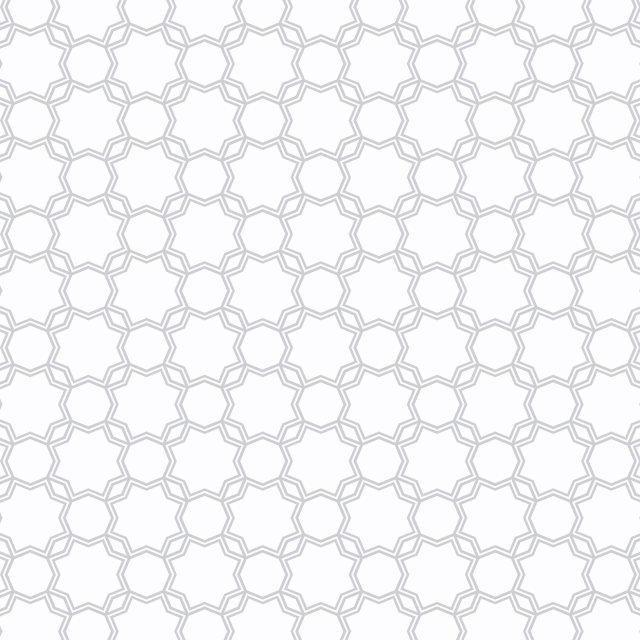
This pattern is drawn by a three.js fragment shader. Its source:

```glsl
// Lattice of eight-pointed stars with inset outlines, octagons and small hexagons between.
varying vec2 vUv;

const vec2 HALF_PERIOD = vec2(0.0908, 0.0887);   // star to neighbouring octagon
const vec2 OCTAGON_CENTRE = vec2(0.5013, 0.5456);
const vec3 GROUND = vec3(0.992, 0.992, 1.0);
const vec3 LINE = vec3(0.805, 0.805, 0.83);

// Lengths below are in units of the half period.
const float STAR_APOTHEM = 0.5412;   // makes star tips meet at the octagon corners
const float FRAME_WIDTH = 0.048;
const float INSET_WIDTH = 0.042;
const float INSET = 0.078;
const float SOFTNESS = 0.012;

const vec2 EIGHTH = vec2(0.92388, 0.38268);      // cosine and sine of 22.5 degrees

// Offset from the nearest star centre on a checkerboard lattice.
vec2 starCell(vec2 p) {
  vec2 r = 0.5 * vec2(p.x + p.y, p.x - p.y);
  r -= floor(r + 0.5);
  return vec2(r.x + r.y, r.x - r.y);
}

// Signed distance to a star with notches on the axes and diagonals.
float starDistance(vec2 p) {
  p = abs(p);
  if (p.y > p.x) p = p.yx;
  vec2 mirror = vec2(-EIGHTH.y, EIGHTH.x);
  p -= 2.0 * max(dot(p, mirror), 0.0) * mirror;
  return dot(p, vec2(EIGHTH.x, -EIGHTH.y)) - STAR_APOTHEM;
}

float stroke(float d, float width) {
  return 1.0 - smoothstep(-SOFTNESS, SOFTNESS, abs(d) - 0.5 * width);
}

void main() {
  vec2 p = (vUv - OCTAGON_CENTRE) / HALF_PERIOD;
  float d = starDistance(starCell(p - vec2(1.0, 0.0)));

  // Shared frame around octagons and hexagons, then the line inside each star.
  float ink = max(stroke(d, FRAME_WIDTH), stroke(d + INSET, INSET_WIDTH));

  gl_FragColor = vec4(mix(GROUND, LINE, ink), 1.0);
}
```
